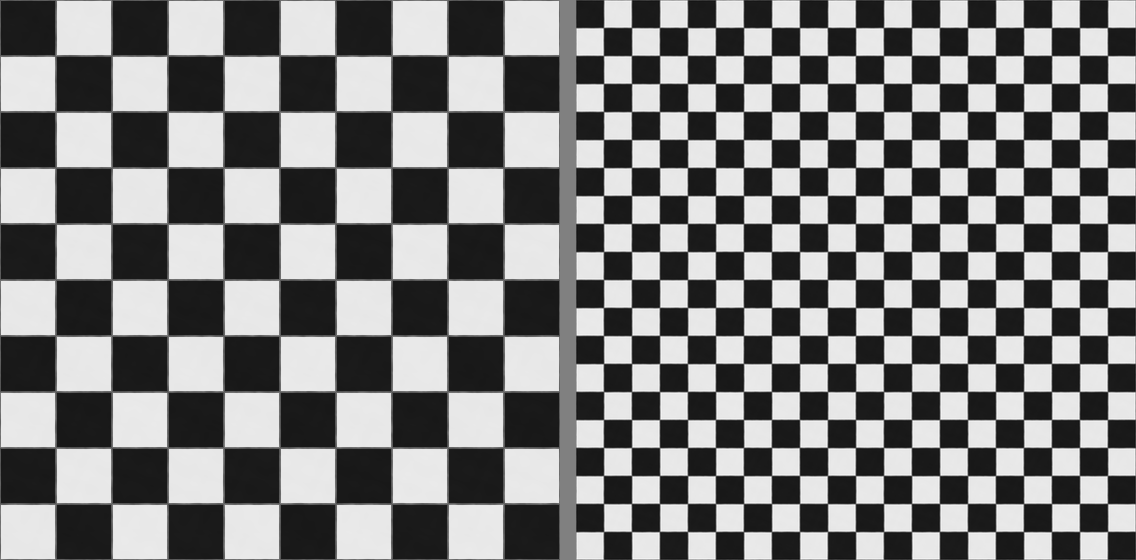
Left: one tile. Right: repeated 2 by 2.
This pattern is drawn by a three.js fragment shader. Its source:

```glsl
varying vec2 vUv;

const float TAU = 6.2831853;
const float TILES = 10.0;
const vec3 DARK = vec3(0.10);
const vec3 LIGHT = vec3(0.91);
const vec3 JOINT = vec3(0.38);

float hash(vec2 p) {
  return fract(sin(dot(p, vec2(127.1, 311.7))) * 4375.85);
}

// Whole frequencies keep the layers continuous across the canvas edges.
float layeredSines(vec2 uv, float frequency) {
  vec2 a = TAU * frequency * uv;
  float broad = sin(a.x + 2.0 * a.y + 1.5 * sin(a.y));
  float medium = sin(3.0 * a.x - 2.0 * a.y + sin(2.0 * a.x));
  float fine = sin(5.0 * a.y + 4.0 * a.x + 2.0 * sin(3.0 * a.y));
  return 0.5 * broad + 0.3 * medium + 0.2 * fine;
}

// Distance from the nearest tile border, in tile widths.
float borderDistance(vec2 grid) {
  vec2 toCentre = abs(fract(grid) - 0.5);
  return 0.5 - max(toCentre.x, toCentre.y);
}

vec3 tileColor(vec2 cell, float tone) {
  float parity = mod(cell.x + cell.y, 2.0);
  float variation = hash(mod(cell, TILES)) - 0.5;
  vec3 base = mix(LIGHT, DARK, parity);
  return base + 0.006 * variation + 0.005 * tone;
}

float jointMask(float distanceToBorder, float innerEdge, float outerEdge) {
  return 1.0 - smoothstep(innerEdge, outerEdge, distanceToBorder);
}

void main() {
  // Slightly uneven tile edges
  vec2 wobble = vec2(layeredSines(vUv, 9.0), layeredSines(vUv.yx, 11.0));
  vec2 grid = vUv * TILES + 0.003 * wobble;

  // Checkered tiles with faint mottling
  vec3 color = tileColor(floor(grid), layeredSines(vUv, 7.0));

  // Thin soft joints with mild wear
  float wear = layeredSines(vUv, 13.0);
  vec3 joint = JOINT + 0.03 * wear;
  color = mix(color, joint, jointMask(borderDistance(grid), 0.004, 0.027));

  gl_FragColor = vec4(color, 1.0);
}
```
